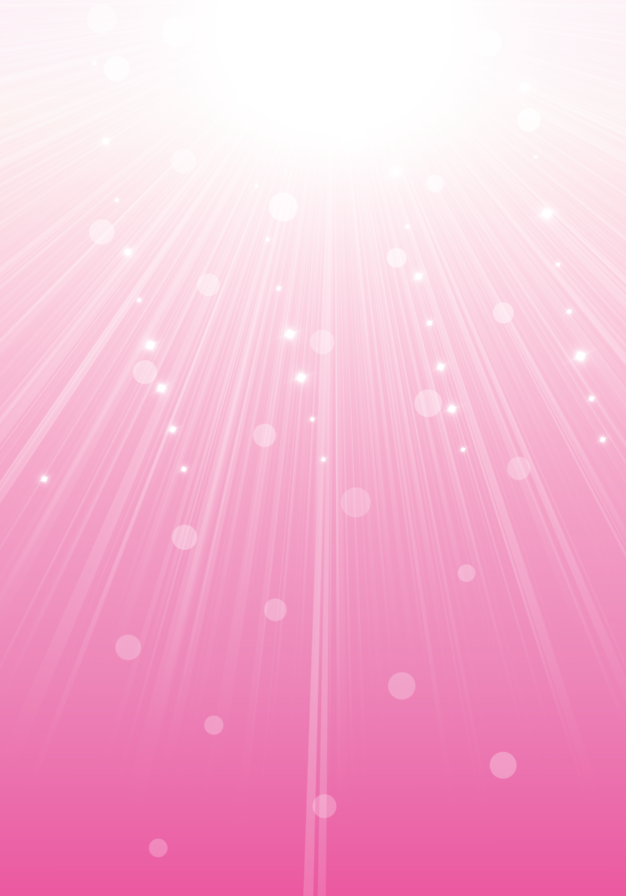
A Shadertoy shader for this background:

```glsl
float hash(float n) {
    return fract(sin(n * 12.9898 + 4.137) * 4375.853);
}

// Pink backdrop, pale at the top and saturated at the bottom
vec3 backdrop(float height) {
    float red = mix(0.922, 0.988, smoothstep(0.1, 0.8, height));
    vec3 pink = vec3(red, 0.346 + 0.72 * height, 0.63 + 0.375 * height);
    pink.gb -= vec2(0.045, 0.025) * smoothstep(0.2, 0.5, height);
    return min(pink, vec3(0.99, 0.93, 0.955));
}

// One wedge of light that fades out at its reach
float beam(float offset, float halfWidth, float dist, float reach, float pixel) {
    float soft = pixel / max(dist, 0.02);
    float body = 1.0 - smoothstep(halfWidth - soft, halfWidth + soft, abs(offset));
    return body * (1.0 - smoothstep(reach * 0.5, reach, dist));
}

// A fan of random beams, one in each angular cell
float beamFan(float angle, float dist, float density, float seed, float pixel) {
    float cell = floor(angle * density);
    float key = cell + seed;
    float center = (cell + mix(0.3, 0.7, hash(key))) / density;
    float halfWidth = mix(0.07, 0.27, hash(key + 31.0)) / density;
    float reach = mix(0.45, 0.98, hash(key + 67.0));
    float strength = mix(0.15, 1.0, pow(hash(key + 113.0), 2.0));
    return strength * beam(angle - center, halfWidth, dist, reach, pixel);
}

float disc(vec2 offset, float radius, float pixel) {
    return 1.0 - smoothstep(radius - pixel, radius + pixel, length(offset));
}

// Bright core with tilted, tapering spikes
float sparkle(vec2 offset, float size, float tilt) {
    float c = cos(tilt), s = sin(tilt);
    vec2 q = abs(mat2(c, -s, s, c) * offset) / size;
    float core = exp(-dot(q, q) * 18.0);
    float halo = 0.35 * exp(-dot(q, q) * 4.0);
    float spikes = exp(-q.y * 22.0 - q.x * 2.8) + 0.7 * exp(-q.x * 22.0 - q.y * 4.0);
    return min(core + halo + 0.65 * spikes, 1.0);
}

void mainImage(out vec4 fragColor, in vec2 fragCoord) {
    vec2 p = fragCoord / iResolution.y;
    float aspect = iResolution.x / iResolution.y;
    float pixel = 1.0 / iResolution.y;
    const vec3 white = vec3(1.0);

    vec3 color = backdrop(p.y);

    // Light fan from the top
    vec2 source = vec2(0.534 * aspect, 1.0);
    vec2 ray = p - source;
    float dist = length(ray);
    float angle = atan(ray.x, -ray.y);
    float light = 0.0;
    for (int i = 0; i < 4; i++) {
        float layer = float(i);
        float density = 23.0 * pow(1.7, layer);
        light += 0.27 * beamFan(angle, dist, density, layer * 211.0, pixel);
    }

    // Long central pair and broad left shafts
    light += 0.28 * beam(angle + 0.029, 0.0055, dist, 1.45, pixel);
    light += 0.24 * beam(angle + 0.014, 0.0045, dist, 1.4, pixel);
    light += 0.32 * beam(angle + 0.597, 0.010, dist, 0.9, pixel);
    light += 0.22 * beam(angle + 0.51, 0.006, dist, 0.85, pixel);
    color = mix(color, white, 1.0 - exp(-light));

    // Soft white glow around the source
    vec2 glowOffset = (p - source + vec2(0.0, 0.035)) / vec2(0.19, 0.17);
    float glow = exp(-dot(glowOffset, glowOffset));
    float haze = 0.4 * exp(-dist * dist * 7.0);
    color = mix(color, white, clamp(glow + haze, 0.0, 1.0));

    // Floating discs, denser and brighter toward the top
    for (int i = 0; i < 32; i++) {
        float n = float(i);
        float depth = mix(0.02, 0.97, pow((n + 0.5) / 32.0, 1.6));
        float across = mix(0.12, 0.85, fract(n * 0.618 + 0.02));
        across += 0.06 * (hash(n + 5.0) - 0.5);
        vec2 center = vec2(across * aspect, 1.0 - depth);
        float radius = mix(0.009, 0.0175, hash(n + 19.0));
        float opacity = mix(0.7, 0.32, smoothstep(0.1, 0.5, depth));
        opacity *= mix(0.65, 1.1, hash(n + 43.0));
        color = mix(color, white, opacity * disc(p - center, radius, pixel));
    }

    // Scattered stars, largest in the middle band
    for (int i = 0; i < 34; i++) {
        float n = float(i);
        float depth = mix(0.05, 0.54, pow((n + 0.5) / 34.0, 0.75));
        float across = mix(0.06, 0.97, fract(n * 0.7549 + 0.1));
        vec2 center = vec2(across * aspect, 1.0 - depth);
        float size = mix(0.009, 0.029, pow(hash(n + 83.0), 2.5));
        size *= mix(0.7, 1.0, smoothstep(0.15, 0.35, depth));
        float tilt = mix(0.25, 0.6, hash(n + 7.0));
        color = mix(color, white, sparkle(p - center, size, tilt));
    }

    fragColor = vec4(color, 1.0);
}
```
